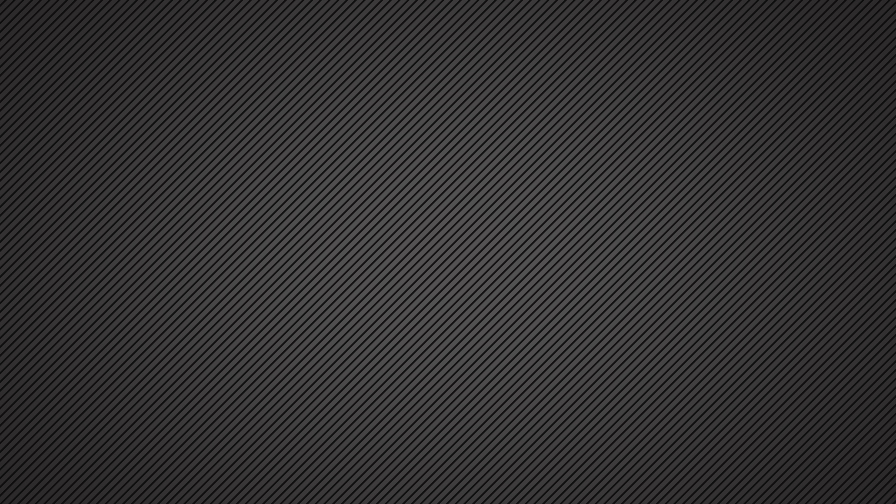
A WebGL 1 fragment shader for this pattern:

```glsl
precision highp float;
// Dark grey diagonal pinstripes, rising to the right, under a soft vignette.

uniform vec2 u_resolution;

const float STRIPES_ACROSS = 102.4;               // repeats over the canvas width
const float STRIPE_SHIFT = 0.43;                  // phase, in repeats
const float GROOVE_WIDTH = 0.29;                  // share of one repeat
const float EDGE_SOFTNESS = 0.04;                 // groove edge blur, in repeats
const float PIXEL_BLUR = 0.55;                    // groove edge blur, in pixels
const vec3 BAND_CENTER = vec3(0.328, 0.322, 0.322);
const vec3 BAND_CORNER = vec3(0.168, 0.160, 0.163);
const vec3 GROOVE_CENTER = vec3(0.078, 0.072, 0.072);
const vec3 GROOVE_CORNER = vec3(0.060, 0.055, 0.055);
const vec2 VIGNETTE_MIDDLE = vec2(0.5, 0.5);
const vec2 VIGNETTE_SCALE = vec2(2.0, 1.6);
const float VIGNETTE_START = 0.10;
const float VIGNETTE_END = 1.35;

// Coverage of the dark groove at a position counted in repeats.
float grooveMask(float position, float blur) {
  float fromCenter = abs(fract(position) - 0.5);
  float halfWidth = 0.5 * GROOVE_WIDTH;
  return 1.0 - smoothstep(halfWidth - blur, halfWidth + blur, fromCenter);
}

// 0 in the lit middle, 1 in the dim corners.
float vignette(vec2 uv) {
  float radius = length((uv - VIGNETTE_MIDDLE) * VIGNETTE_SCALE);
  return smoothstep(VIGNETTE_START, VIGNETTE_END, radius);
}

void main() {
  vec2 uv = gl_FragCoord.xy / u_resolution;
  vec2 p = gl_FragCoord.xy / u_resolution.x;

  // Stripes at 45 degrees, with the blur widened to the pixel footprint
  float position = (p.x - p.y) * STRIPES_ACROSS + STRIPE_SHIFT;
  float pixel = STRIPES_ACROSS / u_resolution.x;
  float groove = grooveMask(position, max(EDGE_SOFTNESS, PIXEL_BLUR * pixel));

  // Shading
  float dim = vignette(uv);
  vec3 band = mix(BAND_CENTER, BAND_CORNER, dim);
  vec3 dark = mix(GROOVE_CENTER, GROOVE_CORNER, dim);
  gl_FragColor = vec4(mix(band, dark, groove), 1.0);
}
```
